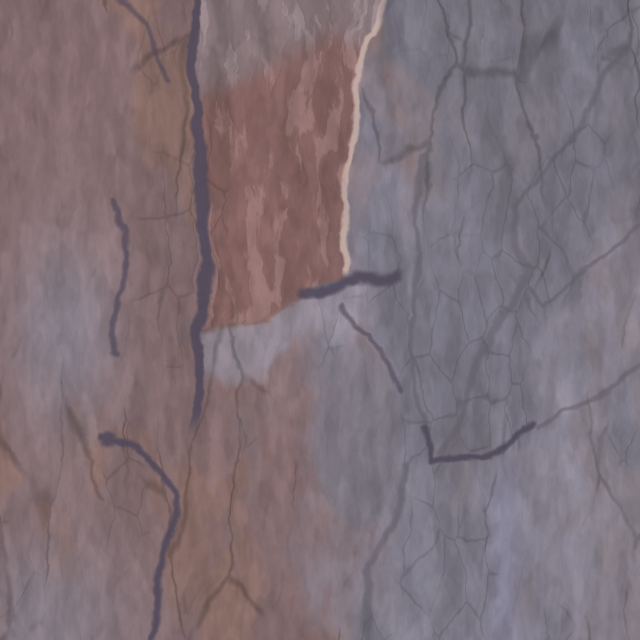
Reproduce this texture procedurally as a Shadertoy shader.

```glsl
vec2 hash2(vec2 p) {
    return fract(sin(vec2(dot(p, vec2(127.1, 311.7)), dot(p, vec2(269.5, 183.3)))) * 43758.5);
}

// Cellular noise: x = softly blended cell value, y = distance to cell border
vec2 cells(vec2 p) {
    vec2 id = floor(p), f = fract(p);
    float sum = 0.0, weight = 0.0, near = 9.0, second = 9.0;
    for (int j = -1; j <= 1; j++)
    for (int i = -1; i <= 1; i++) {
        vec2 g = vec2(i, j);
        vec2 h = hash2(id + g);
        float d = length(g + h - f);
        float w = exp(-7.0 * d * d);
        sum += w * hash2(id + g + 57.0).x;
        weight += w;
        second = min(second, max(near, d));
        near = min(near, d);
    }
    return vec2(sum / weight, second - near);
}

float mottle(vec2 p) {
    float v = 0.0, amp = 0.54;
    for (int i = 0; i < 4; i++) {
        v += amp * cells(p).x;
        p = mat2(0.98, 0.17, -0.17, 0.98) * p * 2.1 + 7.3;
        amp *= 0.5;
    }
    return v;
}

float segment(vec2 p, vec2 a, vec2 b) {
    vec2 d = b - a;
    return length(p - a - d * clamp(dot(p - a, d) / dot(d, d), 0.0, 1.0));
}

// Soft crack along four points
float crack(vec2 p, vec2 a, vec2 b, vec2 c, vec2 d, float width) {
    float dist = min(segment(p, a, b), min(segment(p, b, c), segment(p, c, d)));
    return 1.0 - smoothstep(width * 0.3, width + 0.004, dist);
}

float bump(float x, float centre, float width) {
    float t = (x - centre) / width;
    return exp(-t * t);
}

void mainImage(out vec4 fragColor, in vec2 fragCoord) {
    vec2 uv = fragCoord / iResolution.xy;

    // Uneven outlines from layered sines and noise
    vec2 p = uv + 0.004 * sin(uv.yx * vec2(31.0, 27.0) + 2.0 * sin(uv * 19.0));
    p += 0.016 * (vec2(mottle(uv * 22.0), mottle(uv * 22.0 + 40.0)) - 0.5);

    float broad = mottle(p * vec2(6.0, 3.0));
    float patches = mottle(p * vec2(9.0, 4.0) + 21.0);
    float streaks = mottle(p * vec2(30.0, 3.5) + 5.0);
    float grain = mottle(uv * vec2(65.0, 28.0));

    // Rusty left side, violet grey right side
    vec3 violet = vec3(0.525, 0.505, 0.555);
    vec3 taupe = vec3(0.505, 0.47, 0.495);
    vec3 slate = vec3(0.45, 0.44, 0.49);
    vec3 rust = vec3(0.505, 0.405, 0.405);
    vec3 stone = mix(violet, taupe, 0.8 * smoothstep(0.42, 0.62, patches + 0.25 * (uv.x - 0.75)));
    stone = mix(stone, slate, 0.75 * smoothstep(0.46, 0.64, broad + 0.16 * (uv.y - 0.5)));
    float rusty = 1.0 - smoothstep(0.38, 0.66, uv.x + 0.7 * (broad - 0.5));
    rusty *= 1.0 - 0.8 * bump(uv.x, 0.1, 0.09) * bump(uv.y, 0.48, 0.16);
    rusty *= 1.0 - 0.7 * bump(uv.x, 0.06, 0.16) * bump(uv.y, 0.02, 0.16);
    vec3 col = mix(stone, rust, 0.9 * rusty);
    col = mix(col, vec3(0.55, 0.43, 0.39), 0.6 * rusty * smoothstep(0.52, 0.68, patches));
    col = mix(col, vec3(0.52, 0.51, 0.60), 0.7 * bump(p.x, 0.79, 0.025) * (1.0 - smoothstep(0.2, 0.36, uv.y)));

    // Smooth grey lobe below the ledge
    float lobe = length((p - vec2(0.555, 0.32)) / vec2(0.065, 0.14));
    col = mix(col, vec3(0.475, 0.455, 0.495), 0.85 * (1.0 - smoothstep(0.9, 1.08, lobe)));

    // Red panel over a pale broken ledge
    float fissureX = 0.306 + 0.015 * bump(uv.y, 0.62, 0.13);
    float panelEdge = 0.535 + 0.02 * smoothstep(0.57, 0.85, uv.y) + 0.04 * smoothstep(0.85, 1.0, uv.y);
    float ledge = 0.485 + 0.08 * smoothstep(0.38, 0.54, p.x);
    float inside = smoothstep(fissureX, fissureX + 0.008, p.x);
    float panel = inside * smoothstep(0.0, 0.006, p.y - ledge) * (1.0 - smoothstep(-0.004, 0.004, p.x - panelEdge));
    float weathered = smoothstep(0.0, 0.06, p.y - 0.92 + 0.5 * abs(p.x - 0.52));
    col = mix(col, mix(vec3(0.495, 0.37, 0.36), taupe, 0.7 * weathered), 0.92 * panel);
    float pale = inside * (1.0 - smoothstep(-0.006, 0.002, p.y - ledge)) * (1.0 - smoothstep(0.56, 0.62, p.x));
    pale *= smoothstep(-0.02, 0.02, p.y - 0.41 - 0.3 * max(p.x - 0.38, 0.0) + 0.15 * (patches - 0.5));
    col = mix(col, vec3(0.56, 0.53, 0.575), 0.85 * pale);

    // Vertical streaks and fine grain
    col *= 1.0 + 0.20 * (streaks - 0.5) + 0.20 * (grain - 0.5);
    col += 0.07 * panel * smoothstep(0.55, 0.7, mottle(p * vec2(55.0, 14.0)));

    // Hairline cracks on stretched cell borders
    float hair = 1.0 - smoothstep(0.0, 0.07, cells(p * vec2(11.0, 3.2) + 3.0).y);
    hair *= smoothstep(0.44, 0.6, patches) * (1.0 - 0.8 * panel);
    float chips = 1.0 - smoothstep(0.0, 0.09, cells(p * vec2(24.0, 11.0)).y);
    chips *= smoothstep(0.54, 0.68, broad);
    col *= 1.0 - 0.17 * hair - 0.10 * chips;

    // Secondary cracks
    float faint = crack(p, vec2(0.97, 0.91), vec2(0.88, 0.77), vec2(0.805, 0.67), vec2(0.82, 0.57), 0.004);
    faint = max(faint, crack(p, vec2(0.82, 0.57), vec2(0.765, 0.48), vec2(0.74, 0.40), vec2(0.69, 0.29), 0.007));
    faint = max(faint, crack(p, vec2(0.82, 0.55), vec2(0.85, 0.52), vec2(0.92, 0.58), vec2(1.02, 0.67), 0.002));
    faint = max(faint, crack(p, vec2(0.66, 0.76), vec2(0.65, 0.55), vec2(0.64, 0.42), vec2(0.665, 0.32), 0.003));
    faint = max(faint, crack(p, vec2(0.635, 0.27), vec2(0.61, 0.18), vec2(0.58, 0.10), vec2(0.57, -0.02), 0.006));
    faint = max(faint, crack(p, vec2(0.84, 0.33), vec2(0.91, 0.37), vec2(0.96, 0.40), vec2(1.02, 0.43), 0.003));
    col = mix(col, vec3(0.38, 0.36, 0.40), 0.55 * faint);

    // Deep cracks and the main fissure
    float dark = crack(p, vec2(0.15, 0.315), vec2(0.22, 0.30), vec2(0.275, 0.22), vec2(0.23, -0.02), 0.005);
    dark = max(dark, crack(p, vec2(0.66, 0.33), vec2(0.675, 0.278), vec2(0.75, 0.285), vec2(0.83, 0.335), 0.004));
    dark = max(dark, 0.8 * crack(p, vec2(0.18, 0.68), vec2(0.195, 0.62), vec2(0.183, 0.53), vec2(0.185, 0.45), 0.004));
    dark = max(dark, 0.7 * crack(p, vec2(0.17, 1.01), vec2(0.23, 0.96), vec2(0.25, 0.91), vec2(0.265, 0.87), 0.003));
    dark = max(dark, 0.7 * crack(p, vec2(0.535, 0.52), vec2(0.575, 0.475), vec2(0.60, 0.43), vec2(0.62, 0.39), 0.003));
    dark = max(dark, crack(p, vec2(0.47, 0.535), vec2(0.50, 0.542), vec2(0.54, 0.565), vec2(0.62, 0.57), 0.010));
    dark = max(dark, 1.0 - smoothstep(0.007, 0.017, length((p - vec2(0.167, 0.31)) * vec2(0.7, 1.0))));
    float halfWidth = 0.005 + 0.007 * bump(uv.y, 0.68, 0.2);
    float fissure = 1.0 - smoothstep(halfWidth * 0.6, halfWidth + 0.003, abs(p.x - fissureX));
    dark = max(dark, fissure * smoothstep(0.31, 0.36, uv.y));
    col = mix(col, vec3(0.315, 0.285, 0.35), 0.88 * dark);

    // Sunlit edge of the panel
    float lit = 1.0 - smoothstep(0.002, 0.008, abs(p.x - panelEdge));
    lit *= smoothstep(0.565, 0.58, uv.y) * (0.6 + 0.8 * (streaks - 0.3));
    col = mix(col, vec3(0.77, 0.68, 0.65), clamp(lit, 0.0, 0.9));

    fragColor = vec4(col, 1.0);
}
```
